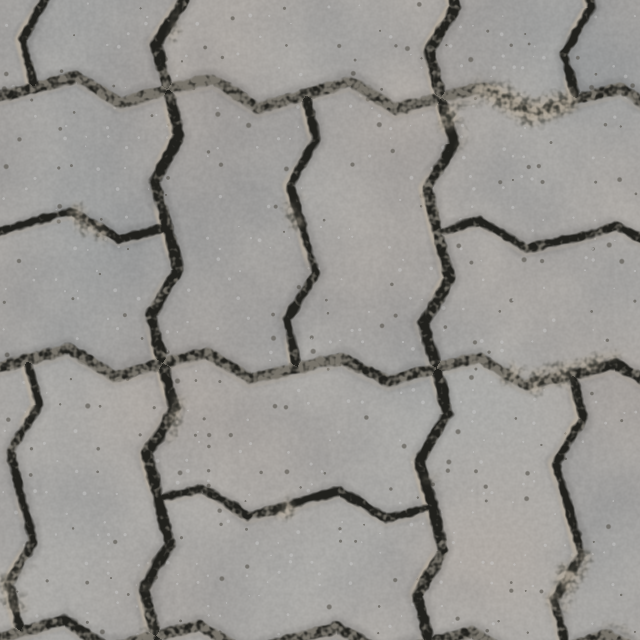
Write a Shadertoy shader that draws this texture.

```glsl
// Worn grey zigzag pavers in a basket weave, with dark gritty joints.

#define CELL 0.426               // side of a two-paver block, canvas units
#define NODE vec2(0.264, 0.857)  // one crossing of the main joints
#define TILT 0.024               // clockwise turn of the layout
#define ZIGZAG 0.047             // joint amplitude, block units
#define PHASE 0.32               // position of the zigzag crest
#define MAIN_WIDTH 0.0088        // half widths, canvas units
#define MID_WIDTH 0.0068
#define STONE_LIGHT vec3(0.675, 0.665, 0.65)
#define STONE_DARK vec3(0.605, 0.60, 0.595)
#define SHADOW vec3(0.13, 0.13, 0.115)
#define GRIT vec3(0.47, 0.455, 0.42)
#define LIP vec3(0.73, 0.69, 0.63)

float hash(vec2 p) {
    vec3 q = fract(p.xyx * 0.1031);
    q += dot(q, q.yzx + 33.33);
    return fract((q.x + q.y) * q.z);
}

float corner(vec2 cell, vec2 offset) {
    float angle = 6.2832 * hash(cell);
    return dot(vec2(cos(angle), sin(angle)), offset);
}

// Gradient noise, roughly -0.7 to 0.7
float noise(vec2 p) {
    vec2 i = floor(p), f = p - i, e = vec2(1, 0);
    vec2 s = f * f * f * (f * (f * 6.0 - 15.0) + 10.0);
    return mix(mix(corner(i, f), corner(i + e, f - e), s.x),
               mix(corner(i + e.yx, f - e.yx), corner(i + 1.0, f - 1.0), s.x), s.y);
}

float fbm(vec2 p) {
    float sum = 0.0, gain = 0.6;
    for (int k = 0; k < 4; k++) {
        sum += gain * noise(p);
        p = 2.03 * p + 17.3;
        gain *= 0.55;
    }
    return sum;
}

// Scattered round specks, one candidate per grid cell
float specks(vec2 p, float density) {
    vec2 i = floor(p);
    vec2 jitter = vec2(hash(i + 3.1), hash(i + 7.7)) - 0.5;
    float radius = mix(0.1, 0.27, hash(i + 11.9));
    float dist = length(fract(p) - 0.5 - 0.4 * jitter);
    return step(hash(i + 23.0), density) * smoothstep(radius, 0.4 * radius, dist);
}

// Skewed triangle wave: short fall, long rise
float wave(float along) {
    float s = fract(2.0 * along - PHASE);
    return ZIGZAG * max(1.0 - 6.0 * s, 3.0 * s - 2.0);
}

float segment(vec2 p, vec2 a, vec2 b) {
    p -= a;
    b -= a;
    return length(p - b * clamp(dot(p, b) / dot(b, b), 0.0, 1.0));
}

// Signed distance to the zigzag line, in canvas units
float zigzag(float across, float along) {
    vec2 p = vec2(0.5 * fract(2.0 * along - PHASE), across);
    vec2 crest = vec2(0, ZIGZAG), trough = vec2(1.0 / 6.0, -ZIGZAG), period = vec2(0.5, 0);
    float d = min(segment(p, crest, trough),
              min(segment(p, trough - period, crest), segment(p, trough, crest + period)));
    return CELL * d * sign(across - wave(along));
}

void mainImage(out vec4 fragColor, in vec2 fragCoord) {
    vec2 uv = fragCoord / iResolution.y;
    float soft = max(0.0022, 1.0 / iResolution.y);

    // Tilted block coordinates with slightly uneven laying
    float c = cos(TILT), s = sin(TILT);
    vec2 p = uv - NODE;
    vec2 u = vec2(c * p.x - s * p.y, s * p.x + c * p.y) / CELL;
    u += 0.016 * vec2(noise(uv * 6.0 + 4.0), noise(uv * 6.0 + 31.0));

    // Blocks split into two pavers, upright and flat by turns
    vec2 v = u - vec2(wave(-u.y), wave(u.x));
    vec2 block = floor(v);
    bool upright = mod(block.x + block.y, 2.0) > 0.5;
    vec2 split = upright ? vec2(2, 1) : vec2(1, 2);
    vec2 line = round(v * split) / split;
    float tone = hash(2.0 * floor(v * split) / split + 40.0) - 0.5;

    // Distance to the ragged joint edge, negative inside the joint
    vec2 d = vec2(zigzag(u.x - line.x, -u.y), zigzag(u.y - line.y, u.x));
    vec2 halfWidth = mix(vec2(MAIN_WIDTH), vec2(MID_WIDTH), step(0.25, fract(line)));
    float ragged = 0.0035 * noise(uv * 34.0) + 0.0028 * noise(uv * 95.0);
    vec2 gap = abs(d) - halfWidth + ragged;
    float edge = min(gap.x, gap.y);

    // Stone: cloudy tone, fine grain, pits and pale grains
    float cloud = fbm(uv * 7.0 + 9.0);
    float grain = noise(uv * 120.0) + 0.7 * noise(uv * 230.0);
    vec3 stone = mix(STONE_DARK, STONE_LIGHT,
                     clamp(0.62 + cloud + 0.5 * tone + 0.35 * (0.5 - uv.y), 0.0, 1.0));
    stone += 0.026 * grain + vec3(0.02, 0.0, -0.012) * noise(uv * 4.0 + 60.0);
    stone = mix(stone, GRIT * 0.8, 0.7 * specks(uv * 48.0, 0.09));
    stone = mix(stone, vec3(0.78), 0.5 * specks(uv * 63.0 + 5.0, 0.1));
    stone *= mix(0.9, 1.0, smoothstep(0.0, 0.014, edge + 0.006 * cloud));

    // Sunlit lip, strongest left of the upright joints
    float lip = smoothstep(0.008, 0.001, abs(d.x + halfWidth.x + 0.001)) * smoothstep(-0.3, 0.3, noise(uv * 14.0));
    lip = max(lip, 0.35 * smoothstep(0.006, 0.001, abs(d.y + halfWidth.y + 0.002)));
    stone = mix(stone, LIP, 0.75 * lip);

    // Joint: deep shadow, partly filled with grit in the main flat courses
    float flatMain = step(gap.y, gap.x) * step(fract(line.y), 0.25);
    float grit = 0.55 * noise(uv * 75.0 + 8.0) + 0.45 * noise(uv * 150.0);
    float fill = smoothstep(-0.2, 0.4, grit + 0.5 * noise(uv * 11.0 + 2.0) + mix(-0.16, 0.14, flatMain));
    vec3 joint = mix(SHADOW, GRIT, fill);
    vec3 color = mix(stone, joint, smoothstep(soft, -1.5 * soft, edge));

    // Crumbled patches along some joints
    float patchMask = smoothstep(0.24, 0.45, noise(uv * 5.5 + 13.0) + 0.25 * noise(uv * 30.0));
    float rubble = patchMask * smoothstep(0.022, 0.0, edge + 0.01 * grit);
    color = mix(color, mix(SHADOW * 2.0, LIP, smoothstep(-0.45, 0.3, grit)), 0.75 * rubble);

    fragColor = vec4(clamp(color, 0.0, 1.0), 1.0);
}
```
